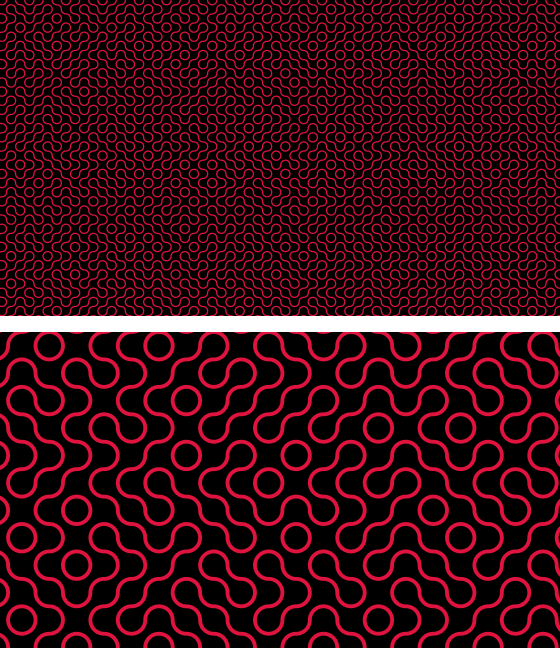
Top: the whole. Bottom: its middle third, enlarged.
Write a Shadertoy shader that draws this pattern.

```glsl
const float TILES_DOWN = 34.56;               // tiles per canvas height
const vec2  GRID_SHIFT = vec2(0.79, 0.46);    // grid phase, in tiles
const float ARC_RADIUS = 0.5;                 // in tiles
const float HALF_WIDTH = 0.07;                // half the line width, in tiles
const vec3  LINE_COLOR = vec3(0.87, 0.075, 0.245);
const vec3  BACKGROUND = vec3(0.004, 0.0, 0.0);

float hash21(vec2 p)
{
    vec3 q = fract(p.xyx * vec3(0.1031, 0.1030, 0.0973));
    q += dot(q, q.yzx + 33.33);
    return fract((q.x + q.y) * q.z);
}

// Distance to two quarter arcs around opposite corners of a unit tile
float arcPairDistance(vec2 p)
{
    float toCorner = min(length(p), length(p - 1.0));
    return abs(toCorner - ARC_RADIUS);
}

void mainImage(out vec4 fragColor, in vec2 fragCoord)
{
    vec2 grid = fragCoord / iResolution.y * TILES_DOWN + GRID_SHIFT;
    float pixel = TILES_DOWN / iResolution.y;

    // Mirror half of the tiles at random
    vec2 cell = floor(grid);
    vec2 local = fract(grid);
    if (hash21(cell + 17.0) < 0.5) local.x = 1.0 - local.x;

    // Line coverage with a one-pixel edge
    float edge = arcPairDistance(local) - HALF_WIDTH;
    float line = clamp(0.5 - edge / pixel, 0.0, 1.0);

    fragColor = vec4(mix(BACKGROUND, LINE_COLOR, line), 1.0);
}
```
